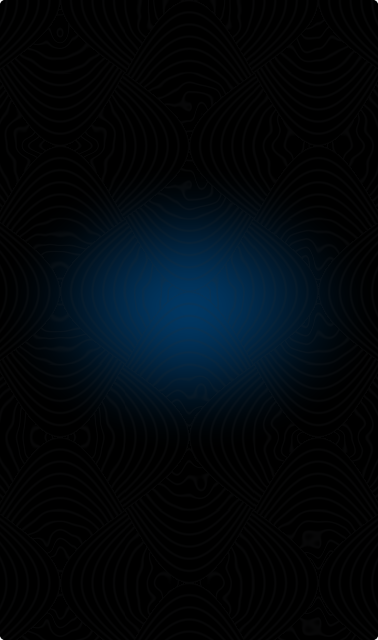
Give the GLSL for this background, as a WebGL 1 fragment shader.

```glsl
precision highp float;
// Dark panel of interwoven ribbed lobes lit by a soft blue oval glow.
uniform vec2 u_resolution;

// Lengths are in canvas widths.
const float PI = 3.14159265;
const vec2 GRID_ORIGIN = vec2(0.330, 1.1145);
const vec2 CELL = vec2(0.3414, 0.3855);
const float RIBS = 6.0;
const float RIB_HALF_WIDTH = 0.0028;
const float RIB_OPACITY = 0.17;
const vec3 RIB_COLOR = vec3(0.16, 0.17, 0.18);
const float WOBBLE = 0.42;

const vec2 GLOW_CENTER = vec2(0.5, 0.877);
const vec2 GLOW_RADIUS = vec2(0.515, 0.386);
const vec3 GLOW_COLOR = vec3(0.005, 0.215, 0.385);

const float CORNER_RADIUS = 0.013;
const vec3 CORNER_COLOR = vec3(0.96);

float hash(vec2 p) {
  vec3 q = fract(vec3(p.xyx) * 0.1031);
  q += dot(q, q.yzx + 33.33);
  return fract((q.x + q.y) * q.z);
}

float noise(vec2 p) {
  vec2 i = floor(p);
  vec2 f = fract(p);
  f = f * f * (3.0 - 2.0 * f);
  float low = mix(hash(i), hash(i + vec2(1.0, 0.0)), f.x);
  float high = mix(hash(i + vec2(0.0, 1.0)), hash(i + vec2(1.0, 1.0)), f.x);
  return mix(low, high, f.y);
}

// Coverage of the nested arcs; wavy cell edges split each cell into lobes.
float ribs(vec2 p, float pixel) {
  vec2 grid = (p - GRID_ORIGIN) / CELL;
  vec2 cell = floor(grid);
  vec2 local = fract(grid) - 0.5;
  vec2 size = CELL;

  // Alternate cells turn by a quarter so that lobes enter along y.
  if (mod(cell.x + cell.y, 2.0) < 0.5) {
    local = local.yx;
    size = size.yx;
  }

  // Lobe coordinates: x runs along the edge, y is the bulge depth.
  float border = abs(local.y) - 0.5 + 0.5 * cos(PI * local.x);
  vec2 lobe = vec2(2.0 * local.x, 1.0 - 2.0 * abs(local.y));
  if (border < 0.0) {
    lobe = vec2(2.0 * local.y, 2.0 * abs(local.x) - 1.0);
    size = size.yx;
  }

  // Arcs flatten from the lobe tip back to the cusp, where they tangle.
  float bend = 1.0 - cos(0.5 * PI * lobe.x);
  float stretch = 1.0 - 0.35 * bend;
  float level = (lobe.y + 0.65 * bend) / stretch;
  float tangle = smoothstep(0.1, -0.7, lobe.y) * WOBBLE;
  level += tangle * (noise(vec2(lobe.x * 5.0, lobe.y * 4.0) + cell * 7.0) - 0.5);

  // Convert level to distance across an arc.
  float slope = (0.65 + 0.35 * level) * 0.5 * PI * sin(0.5 * PI * lobe.x);
  vec2 gradient = 2.0 * vec2(slope / size.x, 1.0 / size.y) / stretch;
  float offset = abs(fract(level * RIBS + 0.5) - 0.5) / RIBS;
  float arcDistance = offset / length(gradient);
  return 1.0 - smoothstep(RIB_HALF_WIDTH - pixel, RIB_HALF_WIDTH + pixel, arcDistance);
}

float roundedBox(vec2 p, vec2 halfSize, float radius) {
  vec2 d = abs(p) - halfSize + radius;
  return length(max(d, 0.0)) + min(max(d.x, d.y), 0.0) - radius;
}

void main() {
  float pixel = 1.0 / u_resolution.x;
  vec2 p = gl_FragCoord.xy * pixel;
  vec2 halfSize = 0.5 * u_resolution * pixel;

  // Glow
  float reach = length((p - GLOW_CENTER) / GLOW_RADIUS);
  vec3 color = GLOW_COLOR * (1.0 - smoothstep(0.0, 1.0, reach));

  // Ribs
  color = mix(color, RIB_COLOR, RIB_OPACITY * ribs(p, pixel));

  // Rounded panel corners
  float outside = roundedBox(p - halfSize, halfSize, CORNER_RADIUS);
  color = mix(color, CORNER_COLOR, smoothstep(-0.5 * pixel, 0.5 * pixel, outside));

  gl_FragColor = vec4(color, 1.0);
}
```
